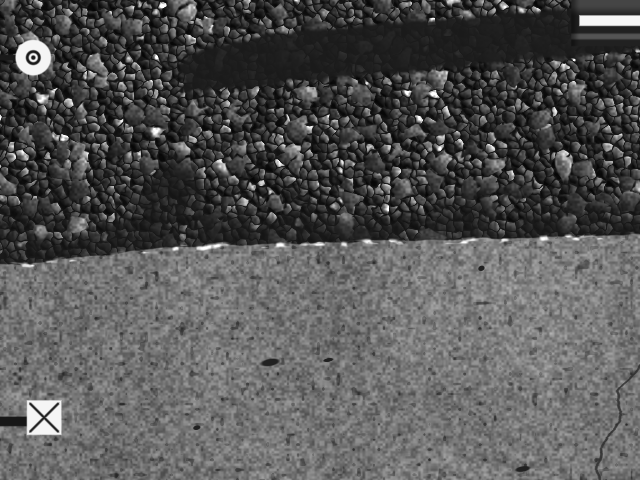
This texture is drawn by a Shadertoy shader. Its source:

```glsl
// Gravel meeting a concrete slab under hard light, in grey tones, with a long shadow,
// a metal bar end and two survey targets. Stones are Voronoi cells with tilted facets;
// the slab is layered value noise with pits, a few stains and one crack.
#define STONE_SCALE 54.0
#define BIG_STONE_SCALE 27.0
#define BIG_STONE_SHARE 0.24
#define GRAIN_SCALE 190.0
#define GRAIN_AMOUNT 0.34
#define SLAB_TONE 0.455
#define GRAVEL_GAIN 1.0
#define SHADOW_TONE 0.115
#define LIGHT_DIR vec2(0.75, 0.66)

float hash(vec2 cell) {
    uvec2 u = uvec2(ivec2(floor(cell)) + 8192);
    uint h = u.x * 1597334677u ^ u.y * 3812015801u;
    h = (h ^ (h >> 16)) * 2246822519u;
    h ^= h >> 13;
    return float(h & 65535u) / 65535.0;
}

float noise(vec2 p) {
    vec2 c = floor(p), f = fract(p);
    f = f * f * (3.0 - 2.0 * f);
    return mix(mix(hash(c), hash(c + vec2(1, 0)), f.x),
               mix(hash(c + vec2(0, 1)), hash(c + vec2(1, 1)), f.x), f.y);
}

float fbm(vec2 p) {
    float sum = 0.0, amp = 0.5;
    for (int i = 0; i < 4; i++) {
        sum += amp * noise(p);
        p = p * 2.03 + 17.0;
        amp *= 0.5;
    }
    return sum;
}

// x: lit tone, y: stone body coverage, z: random id
vec3 stones(vec2 q) {
    q += 0.45 * (vec2(noise(q * 1.7), noise(q * 1.7 + 40.0)) - 0.5);
    vec2 cell = floor(q), toNearest = vec2(0), nearestCell = cell;
    float first = 9.0, second = 9.0;
    for (int j = -1; j <= 1; j++)
    for (int i = -1; i <= 1; i++) {
        vec2 c = cell + vec2(i, j);
        vec2 r = q - c - 0.1 - 0.8 * vec2(hash(c), hash(c + 311.0));
        float d = length(r);
        if (d < first) {
            second = first; first = d; toNearest = r; nearestCell = c;
        } else second = min(second, d);
    }
    float id = hash(nearestCell + 97.0), albedo = hash(nearestCell + 613.0);
    float facet = 0.5 + 0.85 * dot(toNearest, LIGHT_DIR) + 0.5 * (id - 0.5);
    float tone = mix(0.24, 0.66, albedo * albedo) * clamp(facet * 1.3, 0.12, 1.5);
    tone += 0.45 * step(0.965, albedo) * smoothstep(0.45, 0.1, first);
    return vec3(tone, smoothstep(0.02, 0.24, second - first), id);
}

float slabEdge(float x) {
    return 0.447 + 0.03 * smoothstep(0.0, 0.4, x) + 0.026 * x + 0.010 * (fbm(vec2(x * 22.0, 3.0)) - 0.47);
}

float gravel(vec2 p, float above) {
    vec3 small = stones(p * STONE_SCALE), big = stones(p * BIG_STONE_SCALE + 60.0);
    float tone = mix(0.085, small.x, small.y);
    float isBig = step(1.0 - BIG_STONE_SHARE, big.z) * big.y;
    tone = mix(tone, big.x * 0.8 + 0.03, isBig);
    tone *= 0.7 + 0.65 * noise(p * GRAIN_SCALE);
    // Hollows: the trough beside the slab and the pit at its left
    float rough = fbm(p * 16.0) - 0.47;
    float trough = 1.0 - smoothstep(0.015, 0.11, above + 0.16 * rough);
    float pit = 1.0 - smoothstep(0.5, 1.3, length((p - vec2(0.36, 0.59)) / vec2(0.085, 0.10)) + 1.3 * rough);
    float leftDip = (1.0 - smoothstep(0.1, 0.32, p.x)) * (1.0 - smoothstep(0.06, 0.2, above));
    float dark = max(max(trough * 0.8, pit * 0.82), leftDip * 0.5);
    return mix(tone * GRAVEL_GAIN, 0.09 + 0.12 * tone, dark);
}

float slab(vec2 p, float px) {
    float grain = 0.6 * noise(p * GRAIN_SCALE) + 0.4 * noise(p * GRAIN_SCALE * 0.5 + 9.0);
    float tone = SLAB_TONE + GRAIN_AMOUNT * (grain - 0.5) + 0.12 * (fbm(p * 7.0) - 0.47);
    tone += 0.07 * exp(-12.0 * dot(p - vec2(1.1, 0.43), p - vec2(1.1, 0.43)));
    tone -= 0.14 * smoothstep(0.77, 0.9, noise(p * 95.0 + 30.0));
    // Stains: centre and half size
    vec4 stains[5] = vec4[5](vec4(0.563, 0.245, 0.020, 0.008), vec4(0.684, 0.250, 0.011, 0.004),
        vec4(1.003, 0.441, 0.007, 0.006), vec4(0.410, 0.109, 0.008, 0.005), vec4(1.089, 0.023, 0.016, 0.006));
    for (int i = 0; i < 5; i++) {
        vec2 r = p - stains[i].xy;
        r.y -= 0.15 * r.x;
        tone = mix(tone, 0.13, 1.0 - smoothstep(0.7, 1.15, length(r / stains[i].zw)));
    }
    float crackX = 1.245 + 0.045 * smoothstep(0.03, 0.14, p.y) + 0.05 * smoothstep(0.18, 0.25, p.y);
    crackX += 0.022 * (fbm(vec2(p.y * 45.0, 8.0)) - 0.47);
    float crack = 1.0 - smoothstep(0.001, 0.0025 + px, abs(p.x - crackX));
    return mix(tone, 0.17, 0.8 * crack * step(p.y, 0.25));
}

float box(vec2 r, vec2 halfSize) {
    vec2 d = abs(r) - halfSize;
    return max(d.x, d.y);
}

void mainImage(out vec4 fragColor, in vec2 fragCoord) {
    vec2 p = fragCoord / iResolution.y;
    float px = 1.0 / iResolution.y;
    float above = p.y - slabEdge(p.x);
    float ground = gravel(p, above);

    // Long shadow across the gravel
    float top = 0.934 + 0.084 * (p.x - 0.573) - 0.14 * max(0.573 - p.x, 0.0);
    float bottom = 0.808 + 0.0925 * (p.x - 0.42);
    float inside = min(min(top - p.y, p.y - bottom), 0.7 * (p.x - 0.378)) + 0.02 * (fbm(p * 35.0) - 0.47);
    ground = mix(ground, SHADOW_TONE + 0.08 * (ground - 0.2), smoothstep(-0.004, 0.008, inside));

    // Slab with a chipped, bright rim
    float tone = mix(slab(p, px), ground, smoothstep(-px, px, above));
    float rim = 1.0 - smoothstep(0.002, 0.008, abs(above + 0.002));
    tone += rim * 0.5 * smoothstep(0.5, 0.85, noise(p * vec2(60.0, 110.0)));

    // Metal bar end with a bright highlight
    float bar = 0.13 + 0.14 * smoothstep(0.965, 0.99, p.y);
    bar += 0.2 * (1.0 - smoothstep(0.003, 0.009, abs(p.y - 0.924)));
    bar = mix(bar, 0.97, 1.0 - smoothstep(-px, px, box(p - vec2(1.29, 0.957), vec2(0.083, 0.011))));
    bar *= 0.55 + 0.45 * smoothstep(1.19, 1.21, p.x);
    tone = mix(tone, bar, 1.0 - smoothstep(-px, px, box(p - vec2(1.29, 0.96), vec2(0.10, 0.056))));

    // Round target on a thin stem
    vec2 r = p - vec2(0.0694, 0.880);
    float d = length(r);
    tone = mix(tone, 0.10, 1.0 - smoothstep(-px, px, box(r + vec2(0.05, 0.0), vec2(0.03, 0.006))));
    tone = mix(tone, 0.96, 1.0 - smoothstep(-px, px, d - 0.037));
    tone = mix(tone, 0.10, 1.0 - smoothstep(-px, px, min(abs(d - 0.0125) - 0.003, d - 0.0045)));

    // Square target with a cross, on a dark bar
    r = p - vec2(0.092, 0.130);
    tone = mix(tone, 0.09, 1.0 - smoothstep(-px, px, box(r + vec2(0.066, 0.008), vec2(0.032, 0.010))));
    tone = mix(tone, 0.96, 1.0 - smoothstep(-px, px, box(r, vec2(0.036))));
    float cross = max(abs(abs(r.x) - abs(r.y)) * 0.707 - 0.0025, box(r, vec2(0.031)));
    tone = mix(tone, 0.12, 1.0 - smoothstep(-px, px, cross));

    fragColor = vec4(vec3(clamp(tone, 0.0, 1.0)), 1.0);
}
```
